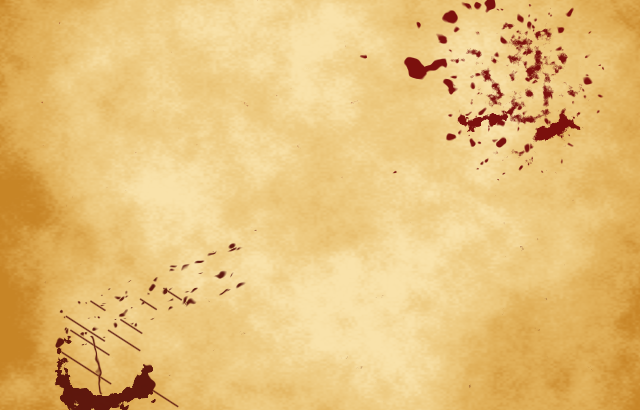
Write a Shadertoy shader that draws this background.

```glsl
// Aged parchment with dark red ink splatters in two opposite corners.
// Layered noise and soft glows set the paper tone; the ink is a union of
// distance fields: ragged noise, blots, scattered drops and thin streaks.

const float ASPECT = 1.561;
const vec3 PALE = vec3(0.975, 0.885, 0.665);
const vec3 SAND = vec3(0.93, 0.79, 0.50);
const vec3 TAN = vec3(0.88, 0.69, 0.35);
const vec3 AMBER = vec3(0.78, 0.52, 0.15);
const vec3 INK_RED = vec3(0.46, 0.025, 0.03);
const vec3 INK_BROWN = vec3(0.34, 0.06, 0.035);
const vec2 SPRAY_CENTER = vec2(1.265, 0.795);
const vec2 SPRAY_SIZE = vec2(0.19, 0.21);
const vec2 ARC_CENTER = vec2(0.255, 0.125);
const vec2 STREAK_DIR = vec2(0.84, -0.54);
const int SPRAY_DROPS = 90;
const int TAIL_DROPS = 60;

// Blots and streaks: position, then radius or length
const vec3 BLOTS[12] = vec3[12](
    vec3(1.098, 0.957, 0.017), vec3(1.196, 0.988, 0.015), vec3(1.078, 0.897, 0.008),
    vec3(1.222, 0.653, 0.011), vec3(1.165, 0.985, 0.009), vec3(1.02, 0.935, 0.006),
    vec3(0.888, 0.861, 0.004), vec3(0.963, 0.578, 0.003), vec3(1.19, 0.612, 0.004),
    vec3(0.36, 0.065, 0.016), vec3(0.145, 0.165, 0.009), vec3(0.403, 0.295, 0.007));
const vec3 STREAKS[9] = vec3[9](
    vec3(0.162, 0.228, 0.11), vec3(0.173, 0.194, 0.11), vec3(0.222, 0.265, 0.04),
    vec3(0.265, 0.194, 0.09), vec3(0.295, 0.220, 0.06), vec3(0.152, 0.140, 0.14),
    vec3(0.366, 0.052, 0.08), vec3(0.400, 0.296, 0.05), vec3(0.343, 0.270, 0.045));

float hash(vec2 p) {
    vec3 q = fract(p.xyx * 0.1031);
    q += dot(q, q.yzx + 33.33);
    return fract((q.x + q.y) * q.z);
}

float noise(vec2 p) {
    vec2 i = floor(p), f = fract(p);
    f = f * f * (3.0 - 2.0 * f);
    return mix(mix(hash(i), hash(i + vec2(1, 0)), f.x),
               mix(hash(i + vec2(0, 1)), hash(i + vec2(1, 1)), f.x), f.y);
}

float fbm(vec2 p) {
    float sum = 0.0, amp = 0.5;
    for (int i = 0; i < 5; i++) {
        sum += amp * noise(p);
        p = mat2(1.6, 1.2, -1.2, 1.6) * p + 7.3;
        amp *= 0.5;
    }
    return sum / 0.97;
}

float glow(vec2 p, vec2 center, vec2 size) {
    vec2 q = (p - center) / size;
    return exp(-dot(q, q));
}

float capsule(vec2 p, vec2 a, vec2 b, float r) {
    vec2 ab = b - a;
    return length(p - a - ab * clamp(dot(p - a, ab) / dot(ab, ab), 0.0, 1.0)) - r;
}

float drop(vec2 p, vec2 dir, float r, float stretch) {
    vec2 q = vec2(dot(p, dir) / stretch, dot(p, vec2(-dir.y, dir.x)));
    return length(q) - r;
}

vec3 paper(vec2 p) {
    // Darkened borders
    float tone = 0.17 + 0.52 * exp(-p.x / 0.26) + 0.42 * exp((p.x - ASPECT) / 0.2);
    tone += 0.22 * exp((p.y - 1.0) / 0.09) + 0.22 * exp(-p.y / 0.12);
    // Stains and bright patches
    tone += 0.28 * glow(p, vec2(0.0, 0.50), vec2(0.22, 0.14));
    tone += 0.28 * glow(p, vec2(0.0, 0.17), vec2(0.18, 0.16));
    tone += 0.26 * glow(p, vec2(1.38, 0.14), vec2(0.25, 0.16));
    tone += 0.16 * glow(p, vec2(1.50, 0.42), vec2(0.20, 0.15));
    tone += 0.14 * glow(p, vec2(0.72, 0.52), vec2(0.24, 0.09));
    tone -= 0.22 * glow(p, vec2(0.82, 0.26), vec2(0.30, 0.20));
    tone -= 0.24 * glow(p, vec2(0.43, 0.47), vec2(0.16, 0.13));
    tone -= 0.14 * glow(p, vec2(0.75, 0.88), vec2(0.35, 0.20));
    // Mottling and fibre grain
    tone += 0.65 * (fbm(p * 5.0) - 0.5) + 0.38 * (fbm(p * 19.0 + 40.0) - 0.5);
    tone += 0.12 * (noise(p * vec2(130.0, 190.0)) - 0.5);
    vec3 c = mix(PALE, SAND, smoothstep(0.0, 0.36, tone));
    c = mix(c, TAN, smoothstep(0.3, 0.68, tone));
    return mix(c, AMBER, smoothstep(0.62, 1.05, tone));
}

float ink(vec2 p) {
    vec2 w = p + 0.012 * (vec2(noise(p * 65.0), noise(p * 65.0 + 50.0)) - 0.5);
    float rough = fbm(p * 48.0);
    // Upper spray: ragged flecks, clumps and a hooked blot
    float r = length((p - SPRAY_CENTER) / SPRAY_SIZE);
    float d = (0.625 + 0.3 * smoothstep(0.45, 1.15, r) - rough) / 40.0;
    float clump = min(capsule(w, vec2(1.14, 0.70), vec2(1.225, 0.715), 0.013),
                      capsule(w, vec2(1.32, 0.675), vec2(1.395, 0.705), 0.012));
    d = min(d, clump + 0.05 * (0.48 - rough));
    d = min(d, capsule(w, vec2(1.005, 0.845), vec2(1.022, 0.825), 0.018));
    d = min(d, capsule(w, vec2(1.02, 0.825), vec2(1.085, 0.845), 0.009));
    d = min(d, capsule(w, vec2(1.092, 0.80), vec2(1.10, 0.78), 0.008));
    for (int i = 0; i < SPRAY_DROPS; i++) {
        float k = float(i), a = 6.2832 * hash(vec2(k, 3.0));
        vec2 dir = vec2(cos(a), sin(a));
        vec2 c = SPRAY_CENTER + dir * SPRAY_SIZE * 1.15 * sqrt(hash(vec2(k, 8.0)));
        float size = 0.0015 + 0.0065 * pow(hash(vec2(k, 5.0)), 3.0);
        d = min(d, drop(w - c, dir, size, 1.4));
    }
    // Lower crescent, thickest at its base
    vec2 q = w - ARC_CENTER;
    float base = smoothstep(0.0, -0.11, q.y);
    float arc = abs(length(q) - 0.112) - mix(0.002, 0.024, base);
    arc = max(arc + 0.07 * (0.5 - rough), q.y - 0.05 + 0.6 * max(q.x, 0.0));
    d = min(d, arc);
    d = min(d, capsule(w, vec2(0.225, 0.18), vec2(0.25, 0.04), 0.002));
    // Tail of stretched drops fanning to the upper right
    for (int i = 0; i < TAIL_DROPS; i++) {
        float k = float(i), f = pow(hash(vec2(k, 21.0)), 1.4);
        float side = hash(vec2(k, 27.0)) - 0.5;
        vec2 c = mix(vec2(0.16, 0.20), vec2(0.60, 0.365), f) + side * vec2(-0.04, 0.11);
        float size = 0.001 + 0.0035 * pow(hash(vec2(k, 31.0)), 2.0);
        d = min(d, drop(w - c, vec2(0.86, 0.51), size, 1.0 + 2.0 * f));
    }
    d = min(d, drop(p - vec2(0.566, 0.40), vec2(0.86, 0.51), 0.005, 1.6));
    for (int i = 0; i < 12; i++) d = min(d, length(w - BLOTS[i].xy) - BLOTS[i].z);
    for (int i = 0; i < 9; i++) {
        vec2 a = STREAKS[i].xy;
        d = min(d, capsule(p, a, a + STREAK_DIR * STREAKS[i].z, 0.0016));
    }
    return d;
}

void mainImage(out vec4 fragColor, in vec2 fragCoord) {
    vec2 p = fragCoord / iResolution.xy * vec2(ASPECT, 1.0);
    float px = 1.0 / iResolution.y;
    float cover = 1.0 - smoothstep(-px, px, ink(p));
    vec3 stain = mix(INK_BROWN, INK_RED, smoothstep(0.3, 0.7, p.y));
    fragColor = vec4(mix(paper(p), stain, 0.95 * cover), 1.0);
}
```
